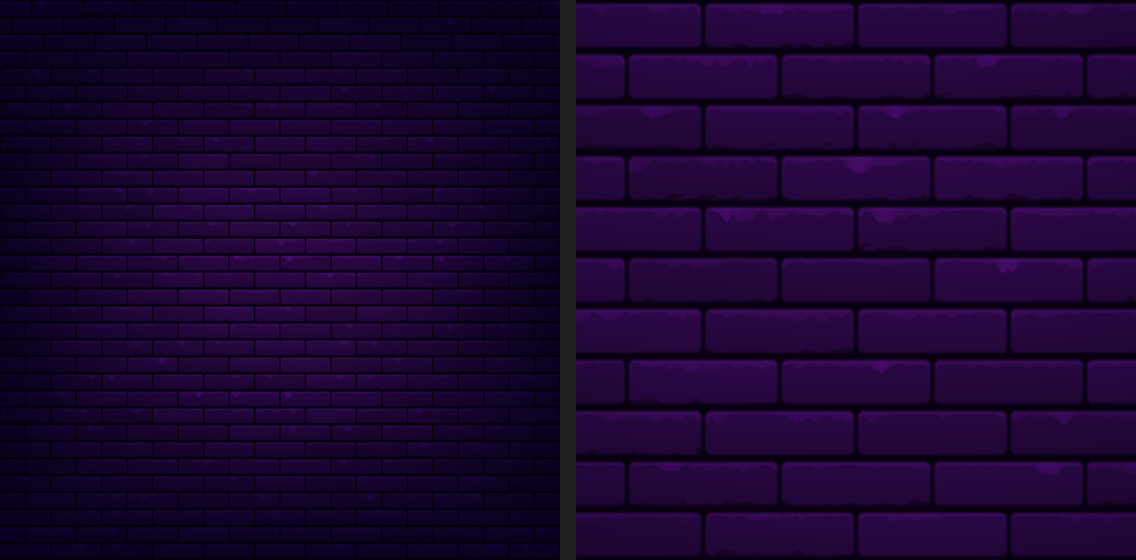
Left: the whole. Right: its middle third, enlarged.
A WebGL 2 fragment shader for this texture:

```glsl
#version 300 es
precision highp float;

uniform vec2 u_resolution;
out vec4 fragColor;

// Layout, in units of the canvas
const vec2 GRID = vec2(11.0, 33.0);        // bricks across, rows down
const float SLIP_ROWS = 4.0;               // top rows that ease the odd row count into the wrap
const vec2 JOINT = vec2(0.0024, 0.0044);   // mortar widths
const float CORNER = 0.0036;
const float SOFTNESS = 0.0008;
const float JOINT_SOFTNESS = 0.0014;
const float RIM_WIDTH = 0.0012;

// Wear
const float WEAR_DEPTH = 0.0030;
const float WEAR_RAGGED = 0.0085;
const float WEAR_FREQUENCY = 260.0;
const float DRIP_DEPTH = 0.0055;
const float DRIP_WIDTH = 0.0100;
const float DRIP_CHANCE = 0.40;
const float CHIP_CHANCE = 0.45;
const float CHIP_DEPTH = 0.0080;

// Colours in the dark margin and in the lit centre
const vec3 BRICK_DARK = vec3(0.036, 0.004, 0.122);
const vec3 BRICK_LIT = vec3(0.158, 0.028, 0.252);
const vec3 MORTAR_DARK = vec3(0.012, 0.000, 0.046);
const vec3 MORTAR_LIT = vec3(0.032, 0.002, 0.070);
const vec3 WORN_GAIN = vec3(1.28, 1.27, 1.21);
const float DRIP_GAIN = 1.20;
const float RIM_GAIN = 0.16;
const float CHIP_GAIN = 0.66;
const float TONE_VARIATION = 0.16;
const float SLOPE_SHADE = 0.20;            // brightening from brick bottom to top
const float GLOW_FALLOFF = 0.52;
const float TAU = 6.2831853;

float hash(vec2 p) {
    return fract(sin(dot(p, vec2(127.1, 311.7))) * 43758.5453);
}

float noise(vec2 p) {
    vec2 i = floor(p), f = fract(p);
    f = f * f * (3.0 - 2.0 * f);
    float low = mix(hash(i), hash(i + vec2(1.0, 0.0)), f.x);
    float high = mix(hash(i + vec2(0.0, 1.0)), hash(i + vec2(1.0, 1.0)), f.x);
    return mix(low, high, f.y);
}

float roundedBox(vec2 p, vec2 halfSize, float radius) {
    vec2 q = abs(p) - halfSize + radius;
    return length(max(q, 0.0)) + min(max(q.x, q.y), 0.0) - radius;
}

// Coverage of the region where distance is negative
float fill(float distance, float soft) {
    return 1.0 - smoothstep(-soft, soft, distance);
}

void main() {
    vec2 uv = gl_FragCoord.xy / u_resolution;
    float pixel = 1.0 / min(u_resolution.x, u_resolution.y);
    float soft = max(SOFTNESS, 0.7 * pixel);

    // Running bond, with the last half step spread over the top rows
    vec2 grid = uv * GRID;
    float row = floor(grid.y);
    float slip = clamp((row - GRID.y + SLIP_ROWS) / SLIP_ROWS, 0.0, 1.0);
    grid.x += 0.5 * (row + slip);
    vec2 id = mod(floor(grid), GRID);
    vec2 p = (fract(grid) - 0.5) / GRID;

    // Brick outline
    vec2 halfSize = 0.5 / GRID - 0.5 * JOINT;
    float edge = roundedBox(p, halfSize, CORNER);
    float brickMask = fill(edge, max(JOINT_SOFTNESS, soft));
    float fromTop = halfSize.y - p.y;
    float fromBottom = halfSize.y + p.y;

    // Ragged worn strip below the top edge, with an occasional drip
    vec2 seed = vec2(hash(id), hash(id + 41.0)) * 97.0;
    float ragged = noise(vec2(p.x * WEAR_FREQUENCY, 0.0) + seed);
    float patchy = noise(vec2(p.x * WEAR_FREQUENCY * 0.25, 7.0) + seed);
    float wearDepth = WEAR_DEPTH + WEAR_RAGGED * (ragged * patchy - 0.2);
    float dripCenter = (hash(id + 13.0) - 0.5) * 1.5 * halfSize.x;
    float dripShape = max(0.0, 1.0 - abs(p.x - dripCenter) / DRIP_WIDTH);
    float hasDrip = step(hash(id + 29.0), DRIP_CHANCE);
    float drip = hasDrip * smoothstep(0.0, 1.0, dripShape) * (0.6 + 0.6 * ragged);
    float worn = fill(fromTop - wearDepth - DRIP_DEPTH * drip, soft);

    // Dark chips along the bottom edge of some bricks
    float chipNoise = noise(p * WEAR_FREQUENCY * vec2(0.6, 1.0) + seed.yx);
    float chipDepth = CHIP_DEPTH * (chipNoise - 0.45) * step(hash(id + 57.0), CHIP_CHANCE);
    float chip = fill(fromBottom - chipDepth, soft) * step(0.0001, chipDepth);

    // Light that fades to every side and wraps
    vec2 wave = 0.5 - 0.5 * cos(TAU * uv);
    float glow = pow(max(wave.x * wave.y, 0.0), GLOW_FALLOFF);

    // Shade the brick
    vec3 brick = mix(BRICK_DARK, BRICK_LIT, glow);
    brick *= 1.0 + TONE_VARIATION * (hash(id + 73.0) - 0.5);
    brick *= 1.0 + SLOPE_SHADE * 0.5 * p.y / halfSize.y;
    brick *= mix(vec3(1.0), WORN_GAIN * mix(1.0, DRIP_GAIN, drip), worn);
    float rim = fill(abs(edge + RIM_WIDTH) - 0.5 * RIM_WIDTH, soft);
    brick *= 1.0 + RIM_GAIN * rim * smoothstep(-halfSize.y, halfSize.y, p.y);
    brick *= mix(1.0, CHIP_GAIN, chip);

    vec3 mortar = mix(MORTAR_DARK, MORTAR_LIT, glow);
    fragColor = vec4(mix(mortar, brick, brickMask), 1.0);
}
```
